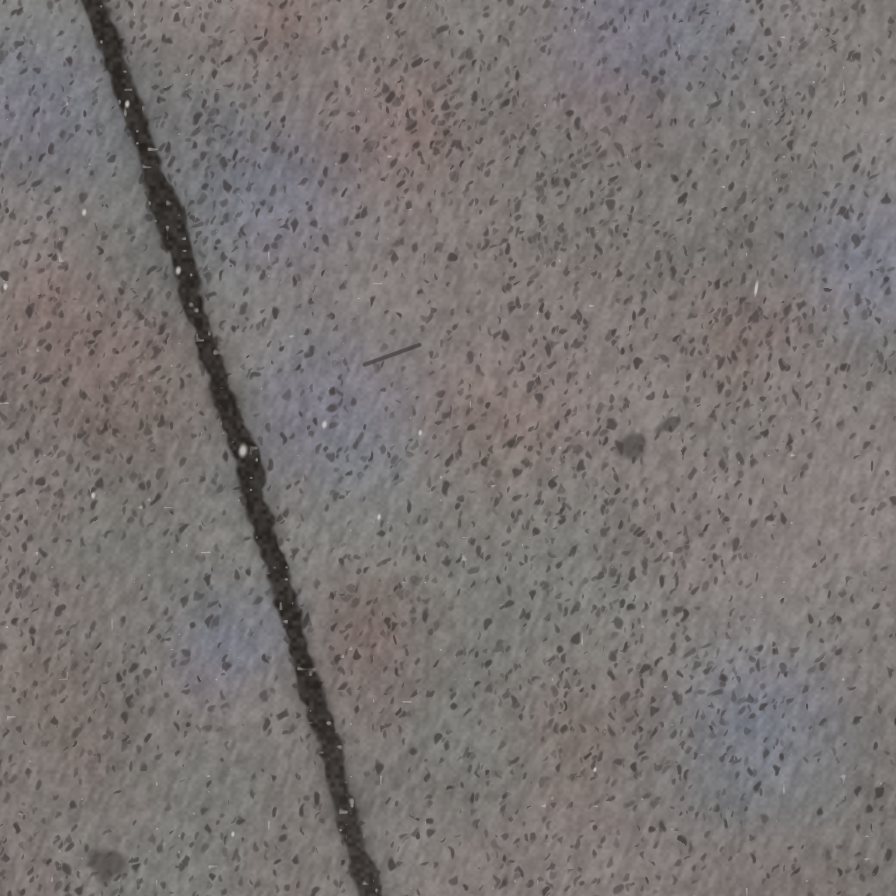
Write a WebGL 2 fragment shader that draws this texture.

```glsl
#version 300 es
precision highp float;

uniform vec2 u_resolution;
out vec4 fragColor;

const vec3 STONE = vec3(0.505, 0.477, 0.465);
const vec3 PIT = vec3(0.235, 0.215, 0.212);
const vec3 CRACK = vec3(0.185, 0.168, 0.157);
const vec3 GLINT = vec3(0.80, 0.79, 0.77);
const vec3 COOL_TINT = vec3(-0.022, -0.006, 0.045);
const vec3 WARM_TINT = vec3(0.008, -0.024, -0.026);
const vec3 GREEN_TINT = vec3(-0.014, 0.008, 0.004);
const float CRACK_TOP = 0.107;
const float CRACK_BOTTOM = 0.414;
const float CRACK_BOW = 0.026;
const float CRACK_HALF_WIDTH = 0.0112;
const float PIT_LEAN = 0.38;

// Patches and glints: centre x, centre y, radius
const vec3 COOL[7] = vec3[7](
  vec3(0.29, 0.79, 0.10), vec3(0.72, 0.98, 0.11), vec3(0.04, 0.88, 0.10), vec3(0.36, 0.54, 0.09),
  vec3(0.26, 0.29, 0.06), vec3(0.84, 0.18, 0.09), vec3(0.98, 0.70, 0.08));
const vec3 WARM[10] = vec3[10](
  vec3(0.44, 0.85, 0.07), vec3(0.55, 0.53, 0.09), vec3(0.14, 0.56, 0.09), vec3(0.70, 0.87, 0.06),
  vec3(0.04, 0.22, 0.09), vec3(0.83, 0.61, 0.07), vec3(0.40, 0.29, 0.08), vec3(0.05, 0.65, 0.07),
  vec3(0.66, 0.18, 0.08), vec3(0.31, 0.99, 0.05));
const vec3 GLINTS[12] = vec3[12](
  vec3(0.844, 0.678, 0.0035), vec3(0.362, 0.526, 0.0050), vec3(0.423, 0.423, 0.0038),
  vec3(0.469, 0.517, 0.0040), vec3(0.104, 0.447, 0.0045), vec3(0.094, 0.763, 0.0045),
  vec3(0.006, 0.680, 0.0042), vec3(0.664, 0.141, 0.0032), vec3(0.260, 0.069, 0.0035),
  vec3(0.271, 0.497, 0.0085), vec3(0.142, 0.884, 0.0050), vec3(0.199, 0.698, 0.0055));
const vec3 STAINS[3] = vec3[3](
  vec3(0.694, 0.512, 0.021), vec3(0.729, 0.542, 0.012), vec3(0.110, 0.038, 0.023));

float hash(vec2 p) {
  return fract(sin(dot(p, vec2(127.1, 311.7))) * 43758.5453);
}

float noise(vec2 p) {
  vec2 i = floor(p), f = fract(p);
  f = f * f * (3.0 - 2.0 * f);
  return mix(mix(hash(i), hash(i + vec2(1, 0)), f.x),
             mix(hash(i + vec2(0, 1)), hash(i + vec2(1, 1)), f.x), f.y);
}

float fbm(vec2 p) {
  float sum = 0.0, amp = 0.5;
  for (int i = 0; i < 4; i++) {
    sum += amp * noise(p);
    p = p * 2.03 + 17.3;
    amp *= 0.5;
  }
  return sum / 0.9375;
}

vec2 rotate(vec2 p, float a) {
  return vec2(cos(a) * p.x - sin(a) * p.y, sin(a) * p.x + cos(a) * p.y);
}

float blob(vec2 p, vec3 patchShape) {
  vec2 d = (p - patchShape.xy) / patchShape.z;
  return exp(-dot(d, d));
}

float segment(vec2 p, vec2 a, vec2 b) {
  vec2 ab = b - a;
  return length(p - a - ab * clamp(dot(p - a, ab) / dot(ab, ab), 0.0, 1.0));
}

// Leaning oval specks, one candidate in each cell
float pits(vec2 p, float scale, float cover) {
  vec2 q = p * scale;
  q += 0.4 * (vec2(noise(q * 2.1), noise(q * 2.1 + 40.0)) - 0.5);
  vec2 cell = floor(q);
  float depth = 0.0;
  for (int j = -1; j <= 1; j++) {
    for (int i = -1; i <= 1; i++) {
      vec2 c = cell + vec2(i, j), seed = c + scale;
      vec2 d = q - c - vec2(hash(seed), hash(seed + 31.7));
      d = rotate(d, PIT_LEAN + 1.3 * (hash(seed + 7.1) - 0.5));
      float size = mix(0.6, 1.05, hash(seed + 13.9));
      float speck = smoothstep(1.25, 0.45, length(d / vec2(0.24, 0.43)) / size);
      float present = step(hash(seed + 53.3), cover);
      depth = max(depth, speck * present * mix(0.4, 0.95, hash(seed + 71.9)));
    }
  }
  return depth;
}

void main() {
  vec2 uv = gl_FragCoord.xy / u_resolution;
  vec2 warped = uv + 0.07 * (vec2(fbm(uv * 9.0), fbm(uv * 9.0 + 50.0)) - 0.5);

  // Mottled ground
  float cool = 0.0, warm = 0.0;
  for (int i = 0; i < 7; i++) cool += blob(warped, COOL[i]);
  for (int i = 0; i < 10; i++) warm += blob(warped, WARM[i]);
  float mottle = fbm(uv * 7.0 + 3.0);
  vec3 color = STONE + 0.09 * (mottle - 0.5);
  color += COOL_TINT * min(cool, 1.2) + WARM_TINT * min(warm, 1.2);
  color += GREEN_TINT * smoothstep(0.35, 0.7, fbm(uv * 5.0 + 80.0));
  color += vec3(0.014, 0.0, 0.008) * smoothstep(0.6, 1.0, uv.x) * uv.y;

  // Leaning streaks and fine grain
  vec2 grainUv = rotate(uv, PIT_LEAN);
  color += 0.09 * (noise(grainUv * vec2(190.0, 75.0)) - 0.5);
  color += 0.05 * (noise(uv * 260.0) - 0.5);

  // Pits, denser in the upper part and in warm patches
  float cover = 0.34 + 0.12 * uv.y + 0.16 * min(warm, 1.0) + 0.9 * (fbm(uv * 8.0 + 21.0) - 0.5);
  cover -= 0.12 * smoothstep(0.65, 1.0, uv.x);
  float pitDepth = max(pits(uv, 59.0, cover), 0.75 * pits(uv, 83.0, cover * 0.85));
  color = mix(color, PIT, 0.8 * pitDepth);

  // Stains and a scratch
  for (int i = 0; i < 3; i++) {
    float d = length(warped - STAINS[i].xy + 0.012 * (noise(uv * 70.0) - 0.5));
    color = mix(color, PIT + 0.05, 0.62 * smoothstep(1.15, 0.6, d / STAINS[i].z));
  }
  float scratch = segment(uv, vec2(0.407, 0.593), vec2(0.468, 0.615));
  color = mix(color, PIT, 0.65 * smoothstep(0.0035, 0.001, scratch));

  // Slanted crack with ragged, gritty edges
  float centre = mix(CRACK_BOTTOM, CRACK_TOP, uv.y) + CRACK_BOW * uv.y * (1.0 - uv.y);
  float side = (uv.x - centre) * 0.956 + 0.006 * (noise(uv * 38.0) - 0.5);
  float chips = blob(uv, vec3(0.203, 0.755, 0.035)) + blob(uv, vec3(0.284, 0.49, 0.03));
  float width = CRACK_HALF_WIDTH * (0.75 + 0.5 * noise(uv * 95.0)) + 0.008 * chips * step(0.0, side);
  float gap = abs(side) - width;
  float grit = noise(uv * 210.0);
  color *= 1.0 - 0.2 * exp(-max(gap, 0.0) / 0.008);
  vec3 filling = CRACK + 0.12 * (grit - 0.4) + 0.05 * smoothstep(0.3, 0.0, uv.y);
  filling += 0.3 * smoothstep(0.8, 0.97, noise(uv * 150.0 + 9.0));
  color = mix(color, filling, 0.95 * smoothstep(0.003, -0.003, gap));

  // Bright mineral glints
  for (int i = 0; i < 12; i++) {
    vec2 d = rotate(uv - GLINTS[i].xy, 0.15) * vec2(1.25, i == 0 ? 0.28 : 0.8);
    color = mix(color, GLINT, 0.85 * smoothstep(1.0, 0.2, length(d) / GLINTS[i].z));
  }
  float sparkle = smoothstep(0.955, 1.0, noise(uv * 120.0 + 5.0));
  color += 0.16 * sparkle;

  fragColor = vec4(clamp(color, 0.0, 1.0), 1.0);
}
```
